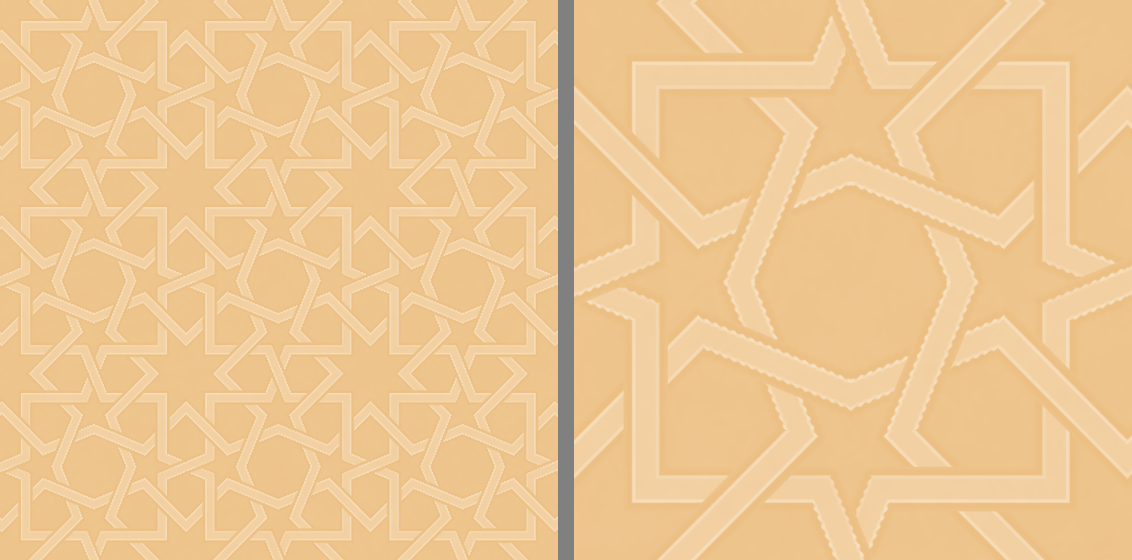
Left: the whole. Right: its middle third, enlarged.
This pattern is drawn by a Shadertoy shader. Its source:

```glsl
#define REPEATS vec2(3.027, 3.012)
#define CENTRE vec2(0.4987, 0.4987)
#define SQUARE 0.371
#define BEND_X 0.272
#define HALF_WIDTH 0.025
#define GAP 0.015
#define BEADS 62.0
#define GROUND vec3(0.93, 0.77, 0.55)
#define SHADOW vec3(0.925, 0.745, 0.505)
#define FILL vec3(0.948, 0.815, 0.635)
#define RIM vec3(0.97, 0.885, 0.76)

const float TAU = 6.2831853;
const vec2 TILT = vec2(0.38268, 0.92388); // sine and cosine of 22.5 degrees

float bead(float along) { return sin(along * TAU * BEADS); }

// Strands give x: signed distance from the centre line, y: bead wave
vec2 rosette(vec2 q) {
    q -= vec2(BEND_X, BEND_X - (0.5 - SQUARE) * sqrt(2.0));
    float shallow = dot(q, -TILT);
    float diagonal = (q.x - q.y) * sqrt(0.5);
    return vec2(max(shallow, diagonal), shallow > diagonal ? bead(q.x) : 0.0);
}

vec2 frameSide(vec2 q) {
    float side = q.x - SQUARE;
    float point = dot(q - vec2(0.5, 0.0), TILT);
    return vec2(min(side, point), point < side ? bead(q.x) : 0.0);
}

vec2 frame(vec2 q) {
    vec2 right = frameSide(q), top = frameSide(q.yx);
    return right.x > top.x ? right : top;
}

// Strand of the adjoining frame, which crosses at the cell edge
vec2 crossing(vec2 q) {
    return vec2(dot(vec2(0.5 - q.x, q.y), TILT), bead(q.x));
}

// Hides a strand where another passes over it
float clearOf(vec2 over, float blur) {
    return smoothstep(-blur, blur, abs(over.x) - HALF_WIDTH - GAP);
}

// Raised band: x body, y bright rim, z dark halo
vec3 band(vec2 strand, float innerRim, float blur) {
    float d = abs(strand.x) - HALF_WIDTH - 0.0015 * strand.y;
    float body = 1.0 - smoothstep(-blur, blur, d);
    float rim = 1.0 - smoothstep(0.001, 0.003 + blur, abs(d + 0.004));
    rim *= (strand.x > 0.0 ? 0.85 : innerRim) * (0.8 + 0.3 * strand.y);
    float halo = 1.0 - smoothstep(0.004, 0.018, d);
    return vec3(body, rim, halo);
}

// Faint uneven tone across the sheet
float mottling(vec2 p) {
    float sum = 0.0, scale = 9.0;
    for (int i = 0; i < 4; i++) {
        sum += sin(p.x * scale + 2.0 * sin(p.y * scale * 0.8))
             * sin(p.y * scale * 1.1 + 2.0 * sin(p.x * scale * 0.7));
        p = mat2(0.8, 0.6, -0.6, 0.8) * p + 1.7;
        scale *= 2.1;
    }
    return sum * 0.25;
}

void mainImage(out vec4 fragColor, in vec2 fragCoord) {
    vec2 p = (fragCoord / iResolution.xy - CENTRE) * REPEATS;
    float blur = 0.8 * REPEATS.y / iResolution.y;

    // Fold each cell by quarter turns, keeping the weave's handedness
    vec2 q = fract(p + 0.5) - 0.5;
    if (q.x * q.y < 0.0) q = vec2(q.y, -q.x);
    q = abs(q);

    vec2 low = rosette(q), high = rosette(q.yx);
    vec2 square = frame(q);
    vec2 crossOver = crossing(q), crossUnder = crossing(q.yx);

    // Each strand passes over one neighbour and under the next
    float squareSeen = clearOf(high, blur) * clearOf(crossOver, blur);
    float squareClear = clearOf(square, blur);
    vec3 relief = band(square, 0.45, blur) * squareSeen;
    relief = max(relief, band(high, 0.7, blur) * clearOf(low, blur));
    relief = max(relief, band(low, 0.7, blur) * squareClear);
    relief = max(relief, band(crossOver, 0.7, blur));
    relief = max(relief, band(crossUnder, 0.7, blur) * squareClear);

    vec3 colour = mix(GROUND, SHADOW, 0.75 * relief.z);
    colour = mix(colour, FILL, relief.x);
    colour = mix(colour, RIM, clamp(relief.y, 0.0, 1.0));
    colour += 0.008 * mottling(p) * vec3(0.5, 0.8, 1.2);
    fragColor = vec4(colour, 1.0);
}
```
